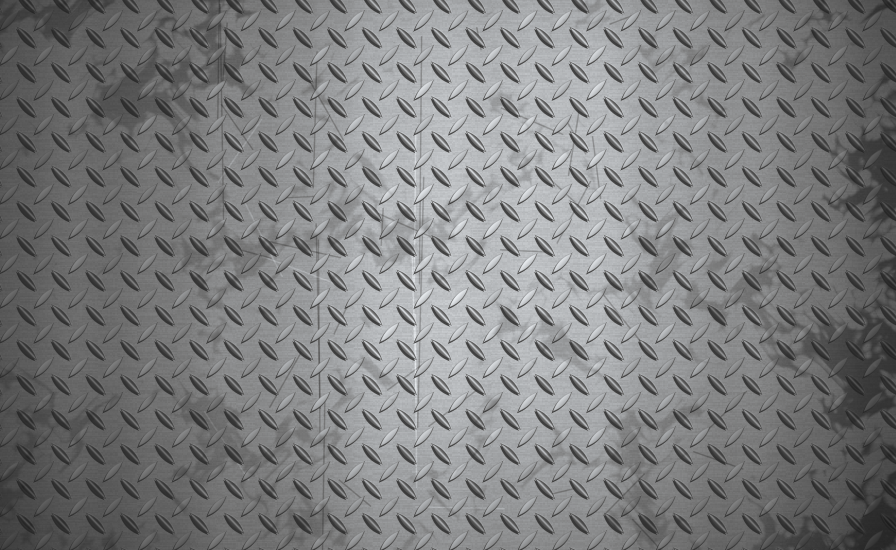
Write a Shadertoy shader that draws this texture.

```glsl
// Worn steel tread plate: two interleaved lattices of raised lens-shaped lugs,
// leaning opposite ways, over brushed metal lit by a soft vertical sheen.
// Cellular noise makes the grime and a loop of hashed segments the scratches.

// Lengths are in canvas heights.
const vec2  PITCH        = vec2(0.0628, 0.0631);  // one repeat of the lug pair
const vec2  LATTICE_ORG  = vec2(0.834, 0.585);    // centre of one rising lug
const vec2  LUG_AXIS     = vec2(0.69, 0.724);
const float LUG_HALF_LEN = 0.0245;
const float LUG_HALF_WID = 0.0060;
const float RIM_WIDTH    = 0.0009;
const vec2  SHADOW_SHIFT = vec2(0.0024, 0.0030);
const float SHADE_DARK   = 0.43;                  // plate away from the sheen
const float SHADE_BRIGHT = 0.75;                  // plate inside the sheen
const float SHEEN_X      = 0.56;                  // as a fraction of the width
const float SHEEN_WIDTH  = 0.29;
const float BRUSH_AMOUNT = 0.055;
const int   SCRATCHES    = 44;
const vec3  COOL_TINT    = vec3(0.985, 1.0, 1.015);

float hash(vec2 p) {
    vec3 q = fract(p.xyx * vec3(0.1031, 0.1030, 0.0973));
    q += dot(q, q.yzx + 33.33);
    return fract((q.x + q.y) * q.z);
}
vec2 hash2(vec2 p) { return vec2(hash(p), hash(p + 57.3)); }

// Distance to the nearest jittered cell point.
float cellular(vec2 p) {
    vec2 cell = floor(p), f = p - cell;
    float nearest = 2.0;
    for (int i = 0; i < 9; i++) {
        vec2 o = vec2(i % 3 - 1, i / 3 - 1);
        nearest = min(nearest, length(o + hash2(cell + o) - f));
    }
    return nearest;
}

float layeredCells(vec2 p) {
    p += 0.03 * sin(p.yx * 17.0) + 0.012 * sin(p.yx * 53.0 + 1.7);
    return 0.42 * cellular(p * 5.0 + 40.0) + 0.33 * cellular(p * 15.0 + 20.0)
         + 0.25 * cellular(p * 46.0 + 80.0);
}

// Pointed lens; p.x runs along the lug and p.y across it.
float lugDistance(vec2 p) {
    float t = p.x / LUG_HALF_LEN;
    return abs(p.y) - LUG_HALF_WID * (1.0 - t * t);
}
vec2 toLug(vec2 p, vec2 axis) { return vec2(dot(p, axis), dot(p, vec2(-axis.y, axis.x))); }
float cover(float d, float px) { return 1.0 - smoothstep(-0.7 * px, 0.7 * px, d); }

// Broad lighting: sheen, faint vertical bands and darkened borders.
float plateShade(vec2 uv) {
    float s = (uv.x - SHEEN_X - 0.05 * (uv.y - 0.5)) / SHEEN_WIDTH;
    float shade = mix(SHADE_DARK, SHADE_BRIGHT, exp(-s * s));
    shade += 0.013 * sin(uv.x * 31.0) + 0.010 * sin(uv.x * 74.0 + 2.0);
    shade += 0.03 * smoothstep(0.345, 0.36, uv.x) * (1.0 - smoothstep(0.4, 0.6, uv.x));
    vec2 c = abs(uv - 0.5) * 2.0;
    shade *= 1.0 - 0.24 * pow(c.x, 5.0) - 0.13 * pow(c.y, 4.0);
    return shade * mix(0.84, 1.0, smoothstep(0.0, 0.45, uv.y));
}

float scratchMark(vec2 p, float aspect, float px) {
    float mark = 0.0;
    for (int i = 0; i < SCRATCHES; i++) {
        vec2 seed = vec2(float(i) * 3.7 + 1.0, 11.0);
        vec2 r = hash2(seed), k = hash2(seed + 5.0);
        bool upright = i % 4 == 0;                // long vertical lines
        float x = upright ? 0.24 + 0.11 * floor(k.y * 3.0) + 0.012 * r.x : mix(0.22, 0.82, r.x);
        float angle = upright ? 1.57 + 0.06 * (k.x - 0.5) : 6.283 * k.x;
        float reach = upright ? 0.10 + 0.16 * r.x : 0.02 + 0.06 * k.y;
        vec2 q = toLug(p - vec2(x * aspect, r.y), vec2(cos(angle), sin(angle)));
        float d = length(vec2(max(abs(q.x) - reach, 0.0), q.y));
        mark += (1.0 - smoothstep(0.0, 0.0008 + px, d)) * (k.y > 0.8 ? 0.15 : -0.24);
    }
    return clamp(mark, -0.4, 0.25);
}

void mainImage(out vec4 fragColor, in vec2 fragCoord) {
    vec2 uv = fragCoord / iResolution.xy, p = fragCoord / iResolution.y;
    float px = 1.0 / iResolution.y;

    // Brushed plate with grime gathering on the right and in the top left.
    float light = plateShade(uv);
    float brush = hash(floor(p * vec2(28.0, 420.0))) + hash(floor(p * 330.0) + 9.0) - 1.0;
    float corner = 1.0 - smoothstep(0.0, 0.35, length(uv - vec2(0.2, 1.0)));
    float dirty = smoothstep(0.78, 1.0, uv.x) + 0.6 * corner;
    float grime = smoothstep(0.52, 0.66, layeredCells(p) + 0.09 * dirty);
    float tone = light * (1.0 + BRUSH_AMOUNT * brush) * (1.0 - grime * (0.16 + 0.22 * dirty));
    tone *= 1.0 + scratchMark(p, iResolution.x / iResolution.y, px);

    // Lugs: kind 0 rises to the right, kind 1 falls, half a pitch away.
    for (int kind = 0; kind < 2; kind++) {
        float falling = float(kind);
        vec2 grid = (p - LATTICE_ORG) / PITCH - 0.5 * falling;
        vec2 id = floor(grid + 0.5), local = (grid - id) * PITCH;
        vec2 axis = LUG_AXIS * vec2(1.0, 1.0 - 2.0 * falling);
        vec2 q = toLug(local, axis);
        float d = lugDistance(q), side = q.y / LUG_HALF_WID;
        float wear = hash(id + 31.0 * falling + 70.0) - 0.5;

        float shadow = cover(lugDistance(toLug(local + SHADOW_SHIFT, axis)), px);
        float glint = cover(lugDistance(toLug(local - 0.6 * SHADOW_SHIFT, axis)), px);
        tone = mix(tone, min(tone * 1.18, 0.86), 0.6 * glint);
        tone = mix(tone, 0.13, 0.78 * shadow);

        float crest = exp(-9.0 * (side - 0.1) * (side - 0.1));
        float face = light * mix(1.06 + 0.14 * side, 0.55 + 0.55 * crest, falling);
        face *= (1.0 + 0.14 * wear) * (1.0 - 0.2 * grime);
        tone = mix(tone, face, cover(d, px));
        float rim = cover(abs(d) - RIM_WIDTH, px);
        tone = mix(tone, 0.2, rim * mix(0.25 + 0.3 * step(side, 0.0), 0.6, falling));
    }
    vec3 tint = mix(vec3(1.0), COOL_TINT, smoothstep(0.4, 0.7, tone));
    fragColor = vec4(clamp(tone * tint, 0.0, 1.0), 1.0);
}
```
